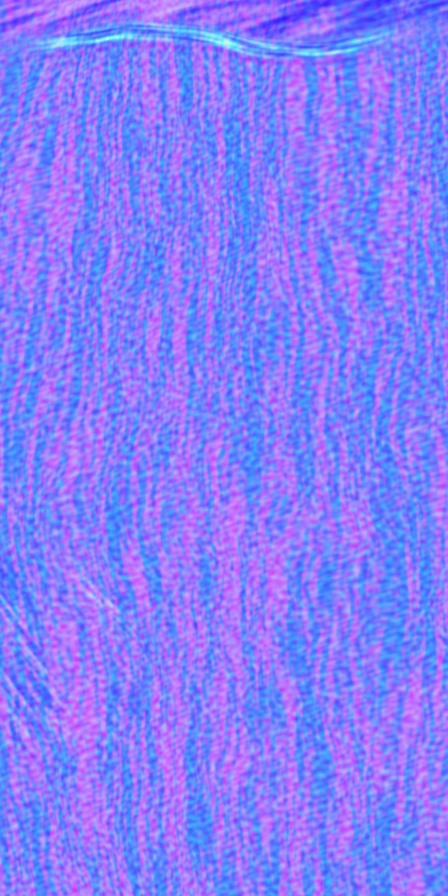
Reproduce this texture map procedurally as a WebGL 1 fragment shader.

```glsl
precision highp float;
// Normal map of fine hanging fibres with a pinched fold across the top.

uniform vec2 u_resolution;

const vec2 FLAT_TONE = vec2(0.515, 0.497);  // red and green of an unsloped surface
const float BLUE_TONE = 0.99;

vec2 hashGradient(vec2 cell) {
  float h = fract(sin(dot(cell, vec2(127.1, 311.7))) * 43758.55);
  float angle = 6.2832 * h;
  return vec2(cos(angle), sin(angle));
}

float cornerValue(vec2 cell, vec2 f, vec2 corner) {
  return dot(hashGradient(cell + corner), f - corner);
}

float gradientNoise(vec2 p) {
  vec2 cell = floor(p);
  vec2 f = p - cell;
  vec2 u = f * f * f * (f * (f * 6.0 - 15.0) + 10.0);
  float low = mix(cornerValue(cell, f, vec2(0.0, 0.0)), cornerValue(cell, f, vec2(1.0, 0.0)), u.x);
  float high = mix(cornerValue(cell, f, vec2(0.0, 1.0)), cornerValue(cell, f, vec2(1.0, 1.0)), u.x);
  return mix(low, high, u.y);
}

// Soft window that is 1 between a and b and fades over the given width
float window(float a, float b, float fade, float v) {
  return smoothstep(a - fade, a + fade, v) * (1.0 - smoothstep(b - fade, b + fade, v));
}

// Position across the fibres: they bow on the left and hang straight on the right
float acrossFibres(vec2 p, float lean) {
  float leftSide = 1.0 - smoothstep(0.05, 0.65, p.x);
  float bow = sqrt((p.y - 0.85) * (p.y - 0.85) + 0.05);
  float wander = 0.035 * gradientNoise(p * vec2(4.0, 3.0))
               + 0.014 * gradientNoise(p * vec2(11.0, 9.0) + 7.3);
  return p.x - lean * leftSide * bow + wander;
}

// Sideways slope from bundles, strands and single fibres, finer ones being stronger
float fibreSlope(float q, float y) {
  float slope = 0.0;
  vec2 frequency = vec2(10.0, 0.8);
  float amplitude = 0.17;
  for (int i = 0; i < 3; i++) {
    slope += amplitude * gradientNoise(vec2(q + 0.01 * y, y) * frequency + float(i) * 19.7);
    frequency *= vec2(2.6, 3.0);
    amplitude *= 1.55;
  }
  return slope;
}

// Fine crumple: short ticks along the fibres and slanted wrinkles across them
vec2 grainSlope(vec2 p) {
  vec2 slanted = vec2(p.x + 0.35 * p.y, p.y - 0.35 * p.x);
  vec2 counter = vec2(p.x - 0.6 * p.y, p.y + 0.6 * p.x);
  float side = 0.26 * gradientNoise(vec2(p.x + 0.12 * p.y, p.y - 0.3 * p.x) * vec2(92.0, 48.0) + 3.1);
  float rise = 0.27 * gradientNoise(slanted * vec2(48.0, 84.0) + 41.6)
             + 0.16 * gradientNoise(counter * vec2(46.0, 62.0) + 83.2);
  return vec2(side, rise);
}

// Oblique creases running down to the right, broken into patches
vec2 creaseSlope(vec2 p) {
  vec2 across = vec2(0.77, 0.64);
  vec2 along = vec2(0.64, -0.77);
  vec2 c = vec2(dot(p, across), dot(p, along));
  c.x += 0.02 * gradientNoise(p * 5.0 + 11.0);
  float region = window(-0.2, 0.36, 0.1, p.x) * window(0.32, 0.82, 0.13, p.y);
  float patches = smoothstep(-0.15, 0.35, gradientNoise(c * vec2(14.0, 5.0) + 5.9));
  float lines = gradientNoise(c * vec2(48.0, 4.0)) + 0.7 * gradientNoise(c * vec2(85.0, 8.0));
  return across * lines * region * patches * 0.38;
}

// Height of the fold's centre line
float foldLine(float x) {
  return 1.912 + 0.022 * sin(x * 9.5 - 1.7) + 0.01 * gradientNoise(vec2(x * 9.0, 2.4));
}

// Lit band, its dark lower lip and the streaks that run along it
vec2 foldSlope(vec2 p, float offset) {
  float ends = window(0.1, 0.85, 0.08, p.x);
  float band = window(-0.018, 0.016, 0.010, offset) * ends;
  float lip = window(-0.036, -0.026, 0.006, offset) * ends;
  float streaks = gradientNoise(vec2(p.x * 5.0, offset * 60.0 + p.x * 5.0))
                + 0.7 * gradientNoise(vec2(p.x * 13.0, offset * 120.0));
  return band * vec2(-0.08 + 0.2 * streaks, 0.17 + 0.6 * streaks) + lip * vec2(0.03, -0.12);
}

// Strip above the fold: violet, turning deep blue towards the right corner
vec2 topSlope(vec2 p, float offset) {
  float above = smoothstep(0.01, 0.04, offset);
  float streaks = gradientNoise(vec2(p.x * 4.0, p.y * 38.0 - p.x * 14.0))
                + 0.6 * gradientNoise(vec2(p.x * 9.0, p.y * 80.0 - p.x * 20.0));
  vec2 tilt = mix(vec2(0.07, -0.08), vec2(-0.13, -0.15), smoothstep(0.35, 1.0, p.x));
  return above * (tilt + vec2(0.35, 0.30) * streaks);
}

// Steepens gentle slopes and levels off near the limit, parting the tones in two
float splitTone(float slope, float gain, float limit) {
  float s = slope * gain;
  return s / sqrt(1.0 + s * s / (limit * limit));
}

void main() {
  vec2 p = gl_FragCoord.xy / u_resolution * vec2(1.0, 2.0);

  float q = acrossFibres(p, 0.17);
  float offset = p.y - foldLine(p.x);
  float fibreShare = mix(1.0, 0.4, smoothstep(-0.05, 0.0, offset));

  float side = fibreSlope(q, p.y) * fibreShare;
  vec2 slope = vec2(side, -0.15 * side);
  slope += grainSlope(vec2(q, p.y)) * mix(0.5, 1.0, fibreShare);
  slope += creaseSlope(p) + foldSlope(p, offset) + topSlope(p, offset);
  slope.x = splitTone(slope.x, 1.55, 0.32);

  // Only the steepest slopes lose some blue
  float steepness = max(dot(slope, slope) - 0.12, 0.0);
  vec3 colour = vec3(FLAT_TONE + slope, BLUE_TONE - 0.3 * steepness);
  gl_FragColor = vec4(clamp(colour, 0.0, 1.0), 1.0);
}
```
